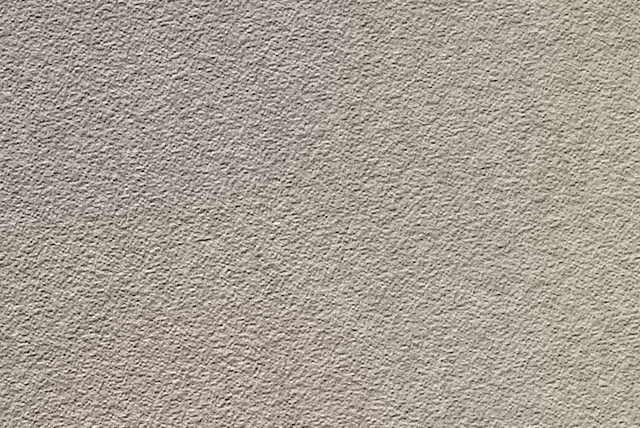
Write a Shadertoy shader that draws this texture.

```glsl
// Fine sand-coloured stucco: tiny, slightly slanted grains in relief.
// Two rotated noise layers form a height field; the height difference
// towards the light shades it, and broad gradients tint the wall.

const vec3 STONE = vec3(0.652, 0.622, 0.583);
const vec3 COOL_TINT = vec3(-0.004, -0.003, 0.012);
const vec3 WARM_TINT = vec3(0.008, -0.003, -0.002);
const vec3 OCHRE_TINT = vec3(0.000, 0.004, -0.010);
const vec2 LIGHT_STEP = vec2(-0.0012, 0.0041);

// Integer hash of a lattice cell, from 0 to 1
float hash(ivec2 cell, uint seed) {
    uvec2 q = uvec2(cell) * uvec2(1597u, 3571u);
    uint h = q.x ^ (q.y * 7919u) ^ (seed * 9781u);
    h = (h ^ (h >> 15)) * 739397u;
    h = (h ^ (h >> 13)) * 668265u;
    h = (h ^ (h >> 16)) * 974711u;
    h ^= h >> 15;
    return float(h & 65535u) / 65535.0;
}

// Smooth value noise
float noise(vec2 p, uint seed) {
    ivec2 cell = ivec2(floor(p));
    vec2 f = fract(p);
    f = f * f * (3.0 - 2.0 * f);
    float low = mix(hash(cell, seed), hash(cell + ivec2(1, 0), seed), f.x);
    float high = mix(hash(cell + ivec2(0, 1), seed), hash(cell + ivec2(1, 1), seed), f.x);
    return mix(low, high, f.y);
}

vec2 rotate(vec2 p, float angle) {
    float c = cos(angle), s = sin(angle);
    return vec2(c * p.x + s * p.y, c * p.y - s * p.x);
}

// Height of the plaster: small grains plus finer grit
float grainHeight(vec2 p) {
    float grains = noise(rotate(p, 0.17) * vec2(158.0, 202.0), 1u);
    float grit = noise(rotate(p, -0.38) * vec2(270.0, 310.0), 2u);
    return grains + 0.6 * grit;
}

// Signed shading of the relief, with deepened crevices
float shadeRelief(vec2 p, vec2 lightStep, float gain) {
    float slope = grainHeight(p) - grainHeight(p + lightStep);
    return gain * slope - 0.13 * (slope * slope - 0.11);
}

// Soft unevenness, from small clumps to wide patches
float mottle(vec2 p) {
    float clumps = noise(rotate(p, 0.2) * vec2(48.0, 70.0), 3u) - 0.5;
    float patches = noise(rotate(p, 0.7) * 5.0, 4u) - 0.5;
    return 0.09 * clumps + 0.022 * patches;
}

// Wall colour under the broad light falloff
vec3 wallColor(vec2 uv) {
    float light = 0.060 * (uv.x - 0.5) - 0.022 * (uv.y - 0.5);
    float cool = smoothstep(0.9, 0.0, distance(uv, vec2(0.1, 1.0)));
    float warm = smoothstep(0.8, 0.0, distance(uv, vec2(0.35, 0.0)));
    float ochre = smoothstep(0.4, 1.0, uv.x);
    return STONE + light + cool * COOL_TINT + warm * WARM_TINT + ochre * OCHRE_TINT;
}

void mainImage(out vec4 fragColor, in vec2 fragCoord) {
    vec2 uv = fragCoord / iResolution.xy;
    vec2 p = fragCoord / iResolution.y;

    // Relief softens towards the brighter right side
    float gain = mix(0.45, 0.34, smoothstep(0.2, 1.0, uv.x));
    float shade = shadeRelief(p, LIGHT_STEP, gain) + mottle(p);

    vec3 color = wallColor(uv) + shade;
    fragColor = vec4(clamp(color, 0.0, 1.0), 1.0);
}
```
